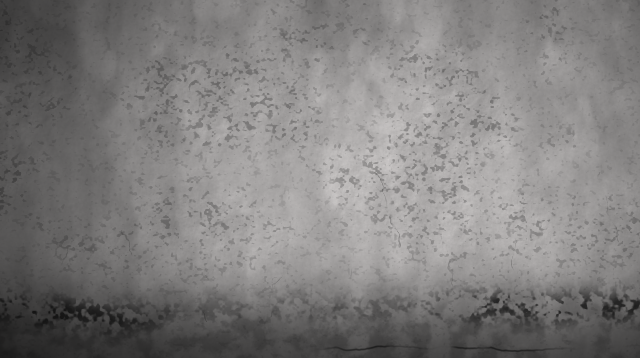
Reproduce this texture procedurally as a Shadertoy shader.

```glsl
// Weathered grey concrete wall with soft streaks, fine grit, cracks and a dark damp base.
#define PALE_LEVEL 0.66
#define TINT vec3(1.0, 0.986, 0.982)
#define STREAK_AMOUNT 0.18
#define BLOTCH_AMOUNT 0.20
#define MOTTLE_AMOUNT 0.22
#define GRIT_AMOUNT 0.24
#define RELIEF_AMOUNT 0.26
#define CRUST_HEIGHT 0.135
#define CRUST_AMOUNT 0.66
#define CRACK_COUNT 9
#define CRACK_AMOUNT 0.22

float hash(vec2 p) {
    vec3 q = fract(vec3(p.xyx) * 0.1031);
    q += dot(q, q.yzx + 33.33);
    return fract((q.x + q.y) * q.z);
}

float noise(vec2 p) {
    vec2 i = floor(p), f = fract(p);
    f = f * f * (3.0 - 2.0 * f);
    return mix(mix(hash(i), hash(i + vec2(1, 0)), f.x),
               mix(hash(i + vec2(0, 1)), hash(i + vec2(1, 1)), f.x), f.y);
}

float fbm(vec2 p) {
    float sum = 0.0, amp = 0.5;
    for (int i = 0; i < 5; i++) {
        sum += amp * noise(p);
        p = mat2(1.6, 1.2, -1.2, 1.6) * p + 17.3;
        amp *= 0.5;
    }
    return sum;
}

// Two rotated octaves, fine enough for sand and pits.
float grain(vec2 p) {
    p = mat2(0.8, 0.6, -0.6, 0.8) * p;
    return 0.6 * noise(p) + 0.4 * noise(mat2(1.5, -1.1, 1.1, 1.5) * p + 9.0);
}

// Vertical streaks keep their axis, so octaves are scaled without rotation.
float streaks(vec2 p) {
    return 0.35 * noise(p * vec2(6.0, 1.1)) + 0.35 * noise(p * vec2(15.0, 2.2) + 8.0)
         + 0.30 * noise(p * vec2(38.0, 4.5) + 21.0);
}

float segmentDistance(vec2 p, vec2 a, vec2 b) {
    vec2 ab = b - a;
    return length(p - a - ab * clamp(dot(p - a, ab) / dot(ab, ab), 0.0, 1.0));
}

float line(float dist, float width) {
    return 1.0 - smoothstep(0.0, width + 1.0 / iResolution.y, dist);
}

// Broad lighting: dim left, top and right edges, dark foot.
float lighting(vec2 uv) {
    float light = PALE_LEVEL;
    light *= mix(0.44, 1.0, smoothstep(-0.08, 0.45, uv.x));
    light *= 1.0 - 0.20 * smoothstep(0.80, 1.03, uv.x);
    light *= 1.0 - 0.24 * smoothstep(0.60, 1.05, uv.y);
    light *= mix(0.40, 1.0, smoothstep(-0.04, 0.33, uv.y));
    vec2 glow = (uv - vec2(0.68, 0.45)) / vec2(0.25, 0.35);
    return light + 0.03 * exp(-dot(glow, glow));
}

// Speckled, crumbled rim, heaviest towards both sides, over faint stains.
float crust(vec2 p, vec2 uv) {
    float rim = CRUST_HEIGHT + 0.09 * (fbm(vec2(p.x * 4.0, 3.0)) - 0.5);
    float d = (p.y - rim) / 0.042;
    float sides = mix(0.35, 1.0, smoothstep(0.35, 0.62, abs(uv.x - 0.45) * 2.0));
    float lumps = 0.5 * fbm(p * vec2(15.0, 21.0) + 5.0) + 0.5 * grain(p * 75.0);
    float stain = smoothstep(0.40, 0.66, fbm(p * 22.0 + 40.0)) * (1.0 - smoothstep(0.06, 0.26, p.y));
    return clamp(smoothstep(0.44, 0.62, lumps) * exp(-d * d) * sides + 0.28 * stain, 0.0, 1.0);
}

// Hairlines broken into short jagged pieces, with one long split at the foot.
float cracks(vec2 p, vec2 uv, float aspect) {
    vec2 q = p + 0.06 * (vec2(fbm(p * 16.0), fbm(p * 16.0 + 50.0)) - 0.48);
    float sum = 0.0;
    for (int i = 0; i < CRACK_COUNT; i++) {
        float id = float(i);
        vec2 a = vec2((id + hash(vec2(id, 2.0))) / float(CRACK_COUNT) * aspect,
                      0.06 + 0.30 * hash(vec2(id, 5.0)));
        vec2 b = a + vec2(0.16 * (hash(vec2(id, 9.0)) - 0.6), 0.07 + 0.17 * hash(vec2(id, 12.0)));
        sum += line(segmentDistance(q, a, b), 0.0004) * (0.3 + 0.7 * hash(vec2(id, 15.0)));
    }
    sum *= smoothstep(0.35, 0.70, noise(p * 34.0));
    float split = abs(p.y - 0.027 - 0.05 * (fbm(vec2(p.x * 9.0, 7.0)) - 0.48));
    float span = smoothstep(0.48, 0.56, uv.x) * (1.0 - smoothstep(0.80, 0.92, uv.x));
    return sum + 2.2 * line(split, 0.002) * span * smoothstep(0.1, 0.5, noise(p * 20.0));
}

void mainImage(out vec4 fragColor, in vec2 fragCoord) {
    vec2 uv = fragCoord / iResolution.xy;
    vec2 p = fragCoord / iResolution.y;
    float aspect = iResolution.x / iResolution.y;
    float shade = lighting(uv);

    // Streaked, blotched and mottled plaster with pale scuffs.
    float blotch = fbm(p * vec2(4.2, 3.2) + 11.0) - 0.48;
    float mottle = fbm(p * vec2(17.0, 11.0) + 23.0) - 0.48;
    shade *= 1.0 + STREAK_AMOUNT * (streaks(p + 0.08 * mottle) - 0.5);
    shade *= 1.0 + BLOTCH_AMOUNT * blotch + MOTTLE_AMOUNT * mottle;
    float scuff = smoothstep(0.52, 0.66, fbm(p * vec2(11.0, 7.0) + 63.0));
    shade *= 1.0 + 0.08 * scuff * smoothstep(0.30, 0.8, uv.y);

    // Rough patches carry clustered grit and lit relief; the rest stays smooth.
    float rough = smoothstep(0.40, 0.64, fbm(p * 4.0 + 31.0)) * smoothstep(0.10, 0.45, uv.y);
    float cluster = 0.25 * (fbm(p * 26.0 + 15.0) - 0.48);
    float grit = smoothstep(0.61, 0.84, grain(p * vec2(88.0, 104.0)) + cluster + 0.06 * rough);
    shade *= 1.0 - GRIT_AMOUNT * grit * (0.35 + 0.65 * rough);
    vec2 slope = vec2(0.003, -0.004);
    float relief = fbm(p * 42.0) - fbm((p + slope) * 42.0);
    shade *= 1.0 + RELIEF_AMOUNT * relief * (0.25 + 0.75 * rough);
    shade *= 1.0 + 0.05 * (grain(p * 150.0) - 0.5);

    // Cracks and damp base.
    shade *= 1.0 - min(CRACK_AMOUNT * cracks(p, uv, aspect), 0.75);
    shade *= 1.0 - CRUST_AMOUNT * crust(p, uv);

    fragColor = vec4(clamp(shade, 0.03, 0.9) * TINT, 1.0);
}
```
